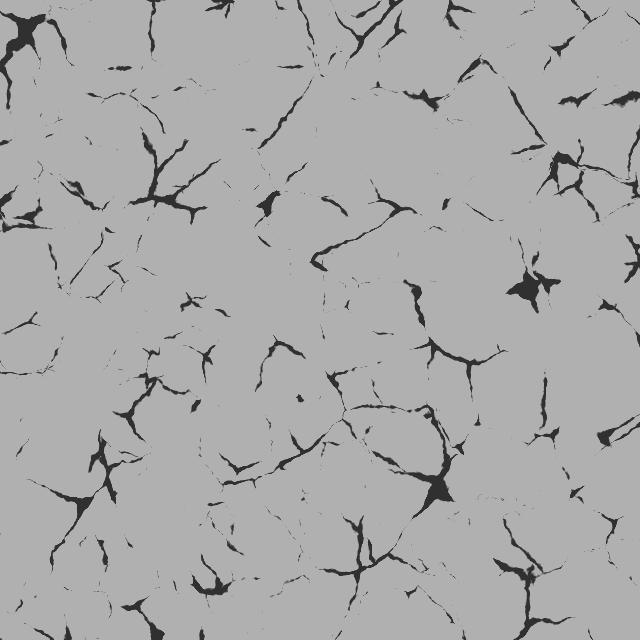
Reproduce this texture procedurally as a Shadertoy shader.

```glsl
const vec3 STONE = vec3(0.69);
const vec3 CRACK = vec3(0.19);

vec2 hash22(vec2 p) {
    vec3 q = fract(p.xyx * vec3(0.1031, 0.1030, 0.0973));
    q += dot(q, q.yzx + 33.33);
    return fract((q.xx + q.yz) * q.zy);
}

float noise(vec2 p) {
    vec2 i = floor(p), f = fract(p);
    f = f * f * (3.0 - 2.0 * f);
    float low = mix(hash22(i).x, hash22(i + vec2(1, 0)).x, f.x);
    float high = mix(hash22(i + vec2(0, 1)).x, hash22(i + vec2(1, 1)).x, f.x);
    return mix(low, high, f.y);
}

float fbm(vec2 p) {
    return 0.65 * noise(p) + 0.35 * noise(p * 2.3 + 17.0);
}

vec2 warp(vec2 p, float frequency, float amount) {
    vec2 q = p * frequency;
    return p + amount * (vec2(noise(q + 31.0), noise(q + 73.0)) - 0.5);
}

// Distances to the nearest and second nearest Voronoi border
vec2 borders(vec2 p, float cells, float seed) {
    vec2 q = p * cells + seed;
    vec2 cell = floor(q), f = fract(q);
    vec2 nearest = vec2(0.0), home = vec2(0.0);
    float best = 8.0;
    for (int y = -1; y <= 1; y++)
    for (int x = -1; x <= 1; x++) {
        vec2 g = vec2(x, y);
        vec2 r = g + hash22(cell + g) - f;
        float d = dot(r, r);
        if (d < best) {
            best = d;
            nearest = r;
            home = g;
        }
    }
    vec2 dist = vec2(8.0);
    for (int y = -2; y <= 2; y++)
    for (int x = -2; x <= 2; x++) {
        vec2 g = home + vec2(x, y);
        vec2 r = g + hash22(cell + g) - f;
        vec2 gap = r - nearest;
        if (dot(gap, gap) > 0.00001) {
            float d = dot(0.5 * (nearest + r), normalize(gap));
            dist = d < dist.x ? vec2(d, dist.x) : vec2(dist.x, min(dist.y, d));
        }
    }
    return dist / cells;
}

// Signed distance to broken cracks that swell where borders meet
float cracks(vec2 p, float cells, float seed, float threshold, float width, float swelling) {
    vec2 dist = borders(p, cells, seed);
    float presence = fbm(p * cells * 1.5 + seed * 3.0) - threshold;
    float line = min(presence * 0.016, width);
    float blob = smoothstep(0.68, 0.95, noise(p * 9.0 + seed));
    float joint = (0.0035 + swelling * blob) * exp(-dist.y / 0.011);
    return dist.x - line - joint * smoothstep(0.0, 0.15, presence);
}

void mainImage(out vec4 fragColor, in vec2 fragCoord) {
    vec2 p = fragCoord / iResolution.y;
    float pixel = 1.0 / iResolution.y;

    // Bend the borders, then roughen them
    vec2 q = warp(warp(p, 9.0, 0.05), 40.0, 0.011);
    q = warp(q, 110.0, 0.0045);
    float ragged = 0.0042 * (fbm(p * 150.0) - 0.5);

    // Long branching cracks and short slivers
    float large = cracks(q, 9.0, 5.0, 0.53, 0.0024, 0.024);
    float small = cracks(q, 14.0, 41.0, 0.67, 0.0016, 0.006);
    float d = min(large, small) + ragged;

    float coverage = clamp(0.5 - d / pixel, 0.0, 1.0);
    fragColor = vec4(mix(STONE, CRACK, coverage), 1.0);
}
```
